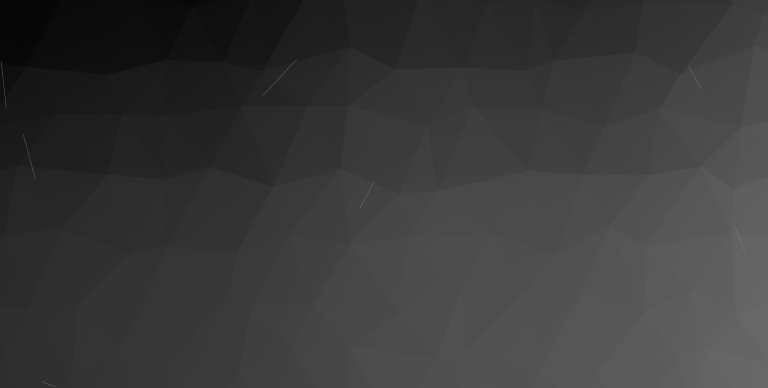
This background is drawn by a WebGL 2 fragment shader. Its source:

```glsl
#version 300 es
precision highp float;
// Low-poly charcoal backdrop: jittered triangles over a diagonal gradient, with fine pale scratches.

uniform vec2 u_resolution;
out vec4 fragColor;

// Lengths are in canvas heights, tones from 0 to 1.
const float CELL = 0.155;               // mesh spacing
const vec2 JITTER = vec2(0.64, 0.50);   // vertex scatter, in cells
const float FACET_NOISE = 0.014;        // random tone per triangle
const float FLATNESS = 0.68;            // 0 = smooth gradient, 1 = flat facets
const float BASE_TONE = 0.012;          // tone of the darkest corner
const float ACROSS_GAIN = 0.222;        // brightening from left to right
const float DOWN_GAIN = 0.150;          // brightening from top to bottom
const float SCRATCH_HALF_WIDTH = 0.0008;
const float SCRATCH_TONE = 0.55;
const float SCRATCH_ALPHA = 0.45;

// Scratch end points: start.xy, end.xy
const int SCRATCH_COUNT = 7;
const vec4 SCRATCHES[SCRATCH_COUNT] = vec4[SCRATCH_COUNT](
    vec4(0.003, 0.842, 0.016, 0.723), vec4(0.060, 0.653, 0.091, 0.539),
    vec4(0.679, 0.755, 0.765, 0.847), vec4(0.928, 0.464, 0.964, 0.531),
    vec4(1.775, 0.829, 1.808, 0.770), vec4(1.894, 0.417, 1.925, 0.337),
    vec4(0.109, 0.016, 0.142, 0.003));

vec2 hash2(vec2 p) {
    vec3 q = fract(p.xyx * vec3(0.1031, 0.1030, 0.0973));
    q += dot(q, q.yzx + 33.33);
    return fract((q.xx + q.yz) * q.zy);
}

// Smooth tone; p.x runs right and p.y runs down from the top edge.
float gradientTone(vec2 p) {
    float x = p.x * u_resolution.y / u_resolution.x;
    float rise = 1.0 - clamp(p.y, 0.0, 1.0);
    float down = BASE_TONE + DOWN_GAIN * (1.0 - rise * rise);
    float bands = 0.011 * smoothstep(0.13, 0.20, p.y)
                + 0.019 * smoothstep(0.42, 0.50, p.y);
    float wave = mix(0.008, 0.020, rise) * sin(12.08 * (x - 0.39));
    wave *= smoothstep(0.05, 0.25, x);
    return max(down + bands + ACROSS_GAIN * (x - 0.065) + wave, 0.022);
}

// Alternate rows are offset by half a cell.
vec2 meshVertex(vec2 id) {
    vec2 offset = vec2(0.5 * mod(id.y, 2.0), 0.0);
    return id + offset + (hash2(id + 41.0) - 0.5) * JITTER;
}

// Signed distance to the line through a and b.
float lineSide(vec2 p, vec2 a, vec2 b) {
    vec2 e = b - a;
    return (e.x * (p.y - a.y) - e.y * (p.x - a.x)) / max(length(e), 1e-4);
}

// Adds one triangle as (tone * coverage, coverage).
vec2 facet(vec2 p, vec2 a, vec2 b, vec2 c, float pixel, float random) {
    float inside = min(lineSide(p, a, b), min(lineSide(p, b, c), lineSide(p, c, a)));
    float coverage = clamp(0.5 + inside / pixel, 0.0, 1.0);
    float tone = gradientTone((a + b + c) / 3.0 * CELL) + (random - 0.5) * FACET_NOISE;
    return vec2(tone, 1.0) * coverage;
}

// Searches the nearby quads, each split along its shorter diagonal.
float facetTone(vec2 p, float pixel) {
    vec2 g = p / CELL;
    vec2 base = floor(g);
    vec2 sum = vec2(0.0);
    for (int j = -1; j <= 1; j++) {
        for (int i = -2; i <= 1; i++) {
            vec2 id = base + vec2(i, j);
            vec2 a = meshVertex(id);
            vec2 b = meshVertex(id + vec2(1, 0));
            vec2 c = meshVertex(id + vec2(1, 1));
            vec2 d = meshVertex(id + vec2(0, 1));
            vec2 r = hash2(id + 97.0);
            if (distance(a, c) < distance(b, d)) {
                sum += facet(g, a, b, c, pixel / CELL, r.x);
                sum += facet(g, a, c, d, pixel / CELL, r.y);
            } else {
                sum += facet(g, a, b, d, pixel / CELL, r.x);
                sum += facet(g, b, c, d, pixel / CELL, r.y);
            }
        }
    }
    return sum.y > 0.01 ? sum.x / sum.y : gradientTone(p);
}

float segmentDistance(vec2 p, vec2 a, vec2 b) {
    vec2 e = b - a;
    return length(p - a - e * clamp(dot(p - a, e) / dot(e, e), 0.0, 1.0));
}

void main() {
    vec2 uv = gl_FragCoord.xy / u_resolution.y;
    float pixel = 1.0 / u_resolution.y;

    // Faceted gradient
    vec2 p = vec2(uv.x, 1.0 - uv.y);
    float tone = mix(gradientTone(p), facetTone(p, pixel), FLATNESS);

    // Hairline scratches
    float scratch = 0.0;
    for (int i = 0; i < SCRATCH_COUNT; i++) {
        float dist = segmentDistance(uv, SCRATCHES[i].xy, SCRATCHES[i].zw);
        float line = clamp((SCRATCH_HALF_WIDTH - dist) / pixel + 0.5, 0.0, 1.0);
        scratch = max(scratch, line);
    }
    tone = mix(tone, SCRATCH_TONE, scratch * SCRATCH_ALPHA);

    fragColor = vec4(vec3(clamp(tone, 0.0, 1.0)), 1.0);
}
```
